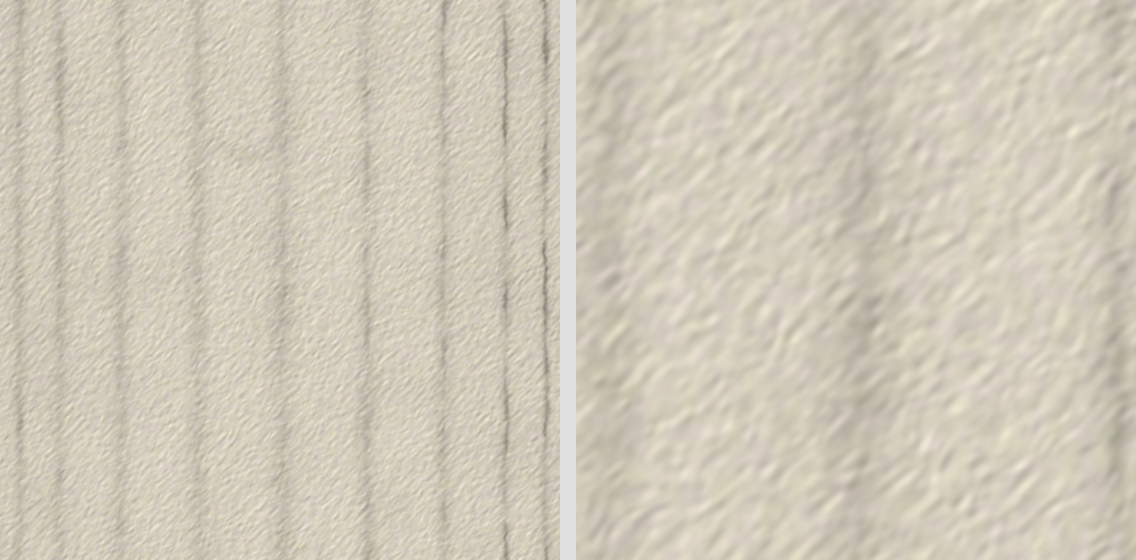
Left: the whole. Right: its middle third, enlarged.
This texture is drawn by a Shadertoy shader. Its source:

```glsl
// Cream ribbed plaster: eight full vertical ribs, wide in the middle and
// narrowing to the sides as if wrapped on a cylinder. Soft grooves with broken
// dark creases separate them, under a fine diagonal fibrous grain.

#define RIB_ANGLE 0.308      // cylinder angle between grooves, radians
#define CYLINDER_RADIUS 0.498
#define CENTER_X 0.504       // position of the middle groove
#define GROOVE_WIDTH 0.021
#define GROOVE_DEPTH 0.052
#define CREASE_WIDTH 0.0042
#define CREASE_DEPTH 0.17
#define GRAIN_SCALE 165.0
#define GRAIN_DEPTH 0.185
#define PLASTER vec3(0.828, 0.801, 0.737)
#define SHADE_TINT vec3(1.02, 1.0, 0.95)

float hash(vec2 p) {
    vec3 q = fract(vec3(p.xyx) * 0.1031);
    q += dot(q, q.yzx + 33.33);
    return fract((q.x + q.y) * q.z);
}

float noise(vec2 p) {
    vec2 i = floor(p), f = fract(p);
    f = f * f * (3.0 - 2.0 * f);
    return mix(mix(hash(i), hash(i + vec2(1, 0)), f.x),
               mix(hash(i + vec2(0, 1)), hash(i + vec2(1, 1)), f.x), f.y);
}

float fbm(vec2 p) {
    float sum = 0.0, amp = 0.5;
    for (int i = 0; i < 4; i++) {
        sum += amp * noise(p);
        p = mat2(0.8, 0.6, -0.6, 0.8) * p * 2.03 + 17.3;
        amp *= 0.5;
    }
    return sum / 0.9375;
}

// Height of the short fibres, stretched along the rising diagonal
float fibreHeight(vec2 p) {
    p += 0.005 * vec2(noise(p * 45.0), noise(p * 45.0 + 41.0));
    vec2 q = vec2(p.x * 0.70 + p.y * 0.71, p.y * 0.70 - p.x * 0.71);
    q *= GRAIN_SCALE * vec2(0.47, 1.0);
    return 0.65 * noise(q + 60.0) + 0.35 * noise(q * 1.57 + 230.0);
}

// Fibres lit from the upper left
float grain(vec2 p) {
    vec2 toLight = vec2(-0.0028, 0.0028);
    return fibreHeight(p) - fibreHeight(p + toLight);
}

// Darkening of one groove: x = soft shade, y = sharp crease
vec2 groove(vec2 p, float index) {
    float side = index / 4.0;
    float x = CENTER_X + CYLINDER_RADIUS * sin(index * RIB_ANGLE);
    float seed = index * 13.7 + 90.0;
    x += 0.011 * (fbm(vec2(seed, p.y * 12.0)) - 0.5);
    float d = p.x - x;

    // Grooves tighten towards the sides
    float width = GROOVE_WIDTH * mix(1.0, 0.5, abs(side));
    float wear = 0.4 + 1.2 * fbm(vec2(seed + 5.0, p.y * 13.0));
    float shade = exp(-d * d / (width * width)) * wear;

    // Short creases come and go, strongest at the right side
    float breaks = smoothstep(0.38, 0.75, fbm(vec2(seed + 9.0, p.y * 13.0)));
    float strength = 0.15 + 0.85 * smoothstep(-0.1, 1.0, side)
                   + 0.15 * smoothstep(0.3, 1.0, -side);
    float thin = CREASE_WIDTH * (0.7 + 0.6 * noise(vec2(seed, p.y * 60.0)));
    thin *= mix(1.7, 1.0, smoothstep(0.0, 0.6, side));
    float crease = exp(-d * d / (thin * thin)) * (0.15 + breaks) * strength;
    return vec2(shade, crease);
}

// Faint sagging fold hanging between two grooves
float fold(vec2 p) {
    vec2 q = p - vec2(0.437, 0.785);
    q += 0.02 * (vec2(fbm(p * 18.0), fbm(p * 18.0 + 31.0)) - 0.5);
    float d = length(q * vec2(1.0, 0.85)) - 0.058;
    return exp(-d * d / 0.00022) * smoothstep(0.01, -0.05, q.y);
}

void mainImage(out vec4 fragColor, in vec2 fragCoord) {
    vec2 p = fragCoord / iResolution.xy;

    // Grooves gathered over the cylinder, frayed by the fibres
    vec2 frayed = p;
    frayed.x += 0.007 * (fbm(p * vec2(60.0, 75.0)) - 0.5);
    vec2 dark = vec2(0.0);
    for (int i = -4; i <= 4; i++) dark += groove(frayed, float(i));
    float grit = 0.6 + 0.8 * noise(p * 85.0 + 12.0);
    float shade = (GROOVE_DEPTH * dark.x + 0.030 * fold(p)) * grit;
    shade += CREASE_DEPTH * dark.y;

    // Broad light, darker at both sides, with cloudy wear
    float side = abs(p.x - CENTER_X) * 2.0;
    shade += 0.020 * side * side;
    shade -= 0.040 * (fbm(p * vec2(13.0, 10.0)) - 0.5);

    // Surface grain and a slight warm and cool mottling
    float light = 1.007 + GRAIN_DEPTH * grain(p);
    light += 0.045 * (noise(p * 170.0) - 0.5);
    float mottle = noise(p * 110.0 + 70.0) - 0.5;
    vec3 color = PLASTER * light - shade * SHADE_TINT;
    color += mottle * vec3(0.006, -0.020, 0.030);

    fragColor = vec4(clamp(color, 0.0, 1.0), 1.0);
}
```
